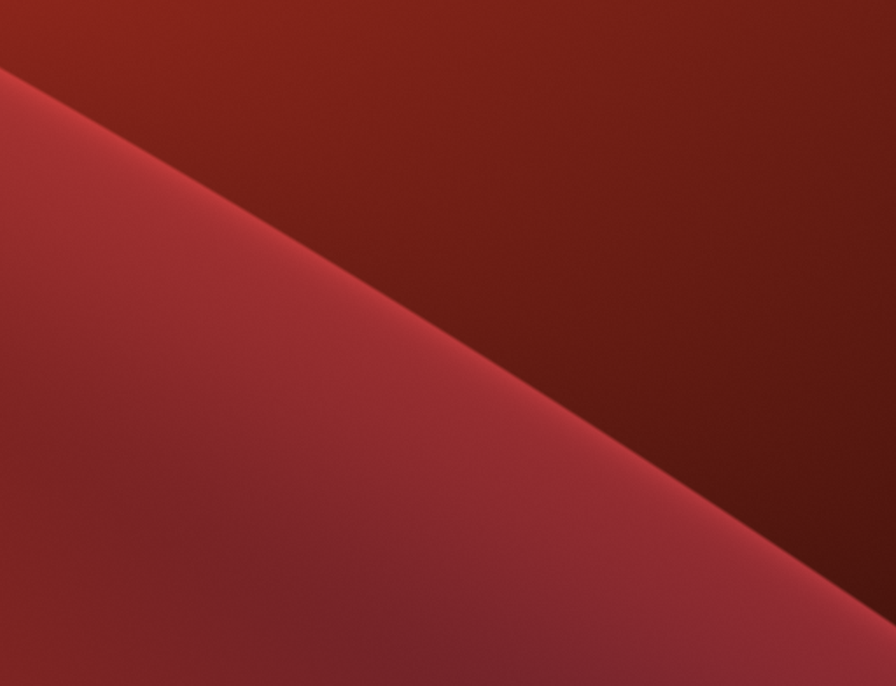
Write a Shadertoy shader that draws this background.

```glsl
#define EDGE_LEFT 0.901
#define EDGE_RIGHT 0.087
#define EDGE_BOW 0.0185
#define EDGE_SOFTNESS 0.004
#define LIGHT_REACH 0.50
#define RIM_WIDTH 0.022
#define RIM_STRENGTH 0.16
#define SHADOW_REACH 0.12
#define SHADOW_STRENGTH 0.06
#define GRAIN_CELLS 392.0
#define GRAIN_STRENGTH 0.008

const vec3 WALL_CORNER = vec3(0.560, 0.150, 0.108);
const vec3 WALL_FADE_X = vec3(0.130, 0.032, 0.030);
const vec3 WALL_FADE_Y = vec3(0.140, 0.038, 0.026);
const vec3 DEEP_LEFT = vec3(0.490, 0.140, 0.132);
const vec3 DEEP_RIGHT = vec3(0.410, 0.138, 0.190);
const vec3 LIT_LEFT = vec3(0.635, 0.190, 0.185);
const vec3 LIT_RIGHT = vec3(0.550, 0.165, 0.190);
const vec3 RIM_TINT = vec3(1.00, 0.32, 0.29);

float hash(vec2 p) {
    vec3 q = fract(p.xyx * 0.1031);
    q += dot(q, q.yzx + 33.33);
    return fract((q.x + q.y) * q.z);
}

// Signed distance below the gently bowed edge, in canvas heights
float depthBelowEdge(vec2 uv, float aspect) {
    float height = mix(EDGE_LEFT, EDGE_RIGHT, uv.x)
                 + 4.0 * EDGE_BOW * uv.x * (1.0 - uv.x);
    float slope = (EDGE_RIGHT - EDGE_LEFT
                 + 4.0 * EDGE_BOW * (1.0 - 2.0 * uv.x)) / aspect;
    return (height - uv.y) / sqrt(1.0 + slope * slope);
}

// Dark upper plane, shaded close to the edge
vec3 wallColor(vec2 uv, float depth) {
    vec3 color = WALL_CORNER - WALL_FADE_X * uv.x - WALL_FADE_Y * (1.0 - uv.y);
    return color * (1.0 - SHADOW_STRENGTH * exp(min(depth, 0.0) / SHADOW_REACH));
}

// Raised lower plane with a bright rim
vec3 panelColor(vec2 uv, float depth) {
    float light = 1.0 - smoothstep(0.0, LIGHT_REACH, depth);
    vec3 deep = mix(DEEP_LEFT, DEEP_RIGHT, uv.x);
    vec3 lit = mix(LIT_LEFT, LIT_RIGHT, uv.x);
    float rim = exp(-max(depth, 0.0) / RIM_WIDTH);
    return mix(deep, lit, light) + RIM_TINT * RIM_STRENGTH * rim;
}

void mainImage(out vec4 fragColor, in vec2 fragCoord) {
    vec2 uv = fragCoord / iResolution.xy;
    float aspect = iResolution.x / iResolution.y;
    float depth = depthBelowEdge(uv, aspect);

    float softness = max(EDGE_SOFTNESS, 1.0 / iResolution.y);
    float coverage = smoothstep(-softness, softness, depth);
    vec3 color = mix(wallColor(uv, depth), panelColor(uv, depth), coverage);

    // Fine surface grain
    vec2 cell = floor(uv * vec2(aspect, 1.0) * GRAIN_CELLS);
    color += (hash(cell) - 0.5) * GRAIN_STRENGTH;

    fragColor = vec4(clamp(color, 0.0, 1.0), 1.0);
}
```
